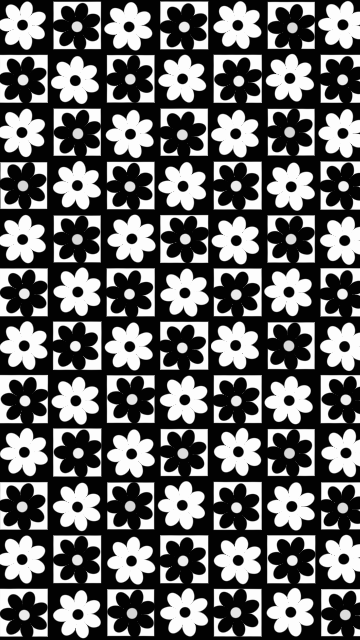
Give the GLSL for this pattern, as a Shadertoy shader.

```glsl
// Checkerboard of seven-petalled daisies, white on black and black on white squares.
// Each cell folds its angle into one petal, drawn as an ellipse distance; hashes shift,
// turn and resize the flowers, and gradient noise gives their outlines a hand-cut wobble.

const float TAU = 6.2831853;
const float PETALS = 7.0;
const vec2 PITCH = vec2(0.1486, 0.1483);       // cell size in canvas widths
const vec2 GRID_SHIFT = vec2(0.056, 0.024);    // cells hidden past the left and top
const vec3 INK = vec3(0.008);
const vec3 PAPER = vec3(0.992);

vec2 hash22(vec2 p) {
    vec3 q = fract(p.xyx * vec3(0.1031, 0.1030, 0.0973));
    q += dot(q, q.yzx + 33.33);
    return fract((q.xx + q.yz) * q.zy);
}

float cornerSlope(vec2 corner, vec2 offset) {
    float angle = TAU * hash22(corner + 17.0).x;
    return dot(vec2(cos(angle), sin(angle)), offset);
}

float gradientNoise(vec2 p) {
    vec2 i = floor(p), f = fract(p);
    vec2 u = f * f * f * (f * (f * 6.0 - 15.0) + 10.0);
    vec2 e = vec2(1.0, 0.0);
    float low = mix(cornerSlope(i, f), cornerSlope(i + e.xy, f - e.xy), u.x);
    float high = mix(cornerSlope(i + e.yx, f - e.yx), cornerSlope(i + e.xx, f - e.xx), u.x);
    return mix(low, high, u.y);
}

float ellipseDistance(vec2 p, vec2 radii) {
    float k = length(p / radii);
    return k * (k - 1.0) / max(length(p / (radii * radii)), 1e-4);
}

float boxDistance(vec2 p, vec2 halfSize) {
    vec2 d = abs(p) - halfSize;
    return length(max(d, 0.0)) + min(max(d.x, d.y), 0.0);
}

// Petals and the core that joins them; each petal differs slightly in size.
float flowerDistance(vec2 p, float tilt, vec2 seed) {
    float sector = TAU / PETALS;
    float turn = (atan(p.y, p.x) - tilt) / sector;
    float index = mod(floor(turn + 0.5), PETALS);
    float angle = (fract(turn + 0.5) - 0.5) * sector;
    vec2 q = length(p) * vec2(cos(angle), sin(angle));
    vec2 vary = hash22(seed * 3.0 + index * 7.3) - 0.5;
    vec2 radii = vec2(0.174, 0.122) + vary * vec2(0.012, 0.009);
    float petal = ellipseDistance(q - vec2(0.286, 0.0), radii);
    return min(petal, length(p) - 0.19);
}

float coverage(float dist, float softness) {
    return 1.0 - smoothstep(-softness, softness, dist);
}

void mainImage(out vec4 fragColor, in vec2 fragCoord) {
    // Grid counted from the top left, with local axes pointing right and up.
    vec2 canvas = vec2(fragCoord.x, iResolution.y - fragCoord.y) / iResolution.x;
    vec2 grid = canvas / PITCH + GRID_SHIFT;
    vec2 cell = floor(grid);
    vec2 local = (grid - cell - 0.5) * vec2(1.0, -1.0);
    float softness = 0.8 / (iResolution.x * PITCH.x);
    bool paperCell = mod(cell.x + cell.y, 2.0) > 0.5;

    // Variation between repeats.
    vec2 jitter = hash22(cell + 3.0) - 0.5;
    vec2 vary = hash22(cell + 41.0);
    vec2 center = jitter * vec2(0.07, 0.05) - vec2(0.008, paperCell ? 0.026 : 0.012);
    float tilt = (paperCell ? 1.29 : 1.39) + (vary.x - 0.5) * 0.16;
    float wobble = 0.007 * gradientNoise(grid * 6.0);

    // Square ground.
    vec2 halfSize = vec2(0.444 + (vary.y - 0.5) * 0.016);
    float square = coverage(boxDistance(local, halfSize) + 0.3 * wobble, softness);
    vec3 color = paperCell ? mix(INK, PAPER, square) : INK;

    // Flower, then its round eye.
    vec2 p = local - center;
    float flower = coverage(flowerDistance(p, tilt, cell) + wobble, softness);
    color = mix(color, paperCell ? INK : PAPER, flower);
    float eye = coverage(length(p) - 0.1 + wobble, softness);
    vec3 eyeColor = paperCell ? PAPER * mix(0.84, 0.97, vary.y) : INK;
    color = mix(color, eyeColor, eye);

    fragColor = vec4(color, 1.0);
}
```
